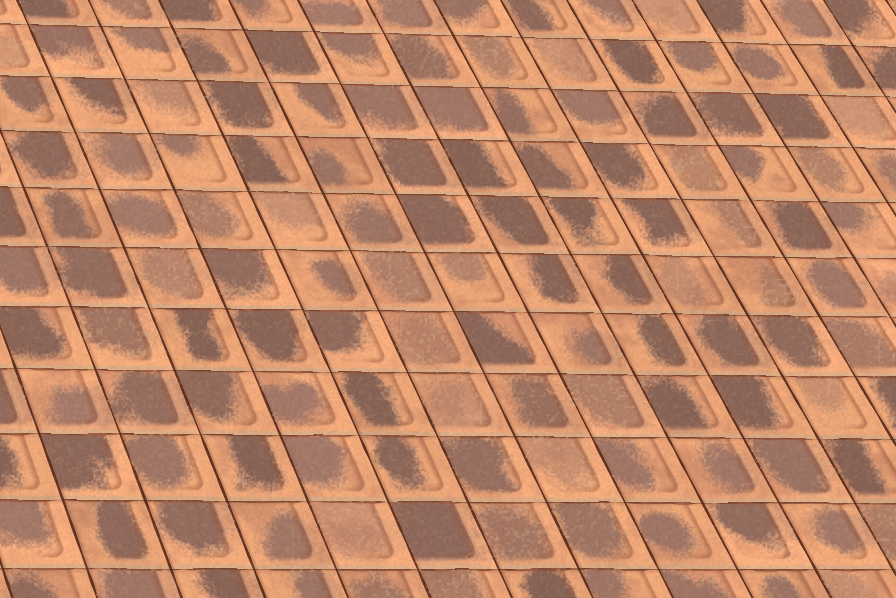
This texture is drawn by a Shadertoy shader. Its source:

```glsl
const vec3 CLAY = vec3(0.95, 0.665, 0.48);
const vec3 BAKED = vec3(0.81, 0.55, 0.42);
const vec3 SOOT = vec3(0.60, 0.44, 0.38);
const vec3 DUST = vec3(0.83, 0.67, 0.53);
const vec3 RUST = vec3(0.62, 0.36, 0.25);
const vec3 GAP = vec3(0.33, 0.16, 0.10);

float hash(vec2 p) {
    vec3 q = fract(p.xyx * 0.1031);
    q += dot(q, q.yzx + 33.33);
    return fract((q.x + q.y) * q.z);
}

float noise(vec2 p) {
    vec2 i = floor(p), f = fract(p);
    f *= f * (3.0 - 2.0 * f);
    return mix(mix(hash(i), hash(i + vec2(1, 0)), f.x),
               mix(hash(i + vec2(0, 1)), hash(i + vec2(1, 1)), f.x), f.y);
}

float fbm(vec2 p) {
    float sum = 0.0, amp = 0.5;
    for (int i = 0; i < 4; i++) {
        sum += amp * noise(p);
        p = p * 2.03 + 7.1;
        amp *= 0.5;
    }
    return sum / 0.9375;
}

// Roof plane in perspective: x counts tile columns, y counts courses downward
vec2 roofGrid(vec2 p) {
    float across = p.x / 12.0;
    float start = 0.3125 + 0.3125 * across;
    float pitch = 0.6875 - 0.034 * across;
    float growth = 0.0136 + 0.0001 * across;
    float row = (sqrt(pitch * pitch + 4.0 * growth * (p.y - start)) - pitch) / (2.0 * growth);
    float left = 0.375 + row * (0.309 + 0.003 * row);
    float width = 0.977 + row * (0.01 + 0.0005 * row);
    float shrink = 0.0047;
    float col = (width - sqrt(width * width - 4.0 * shrink * (p.x - left))) / (2.0 * shrink);
    return vec2(col, row);
}

// Soft band that is 1 below the edge and 0 above it
float below(float edge, float blur, float x) {
    return 1.0 - smoothstep(edge - blur, edge + blur, x);
}

void mainImage(out vec4 fragColor, in vec2 fragCoord) {
    vec2 uv = fragCoord / iResolution.xy;
    vec2 p = vec2(uv.x, 1.0 - uv.y) * vec2(12.0, 8.0);
    float px = 12.0 / iResolution.x;

    vec2 grid = roofGrid(p);
    grid.y += 0.02 * (noise(p * 2.1 + 40.0) - 0.5);
    vec2 id = floor(grid), f = fract(grid);
    vec4 rnd = vec4(hash(id + 11.0), hash(id + 37.0), hash(id + 71.0), hash(id + 93.0));

    float cloud = fbm(grid * 2.6 + rnd.x * 20.0);
    float grain = noise(p * 38.0);

    // Fired clay, paler or browner from tile to tile
    float bake = smoothstep(0.42, 0.78, cloud + 0.3 * (rnd.y - 0.5));
    vec3 col = mix(CLAY, BAKED, 0.8 * bake);

    // Sooty patch: wide or narrow, dense or faint, anywhere on the tile
    vec2 centre = vec2(0.2 + 0.5 * rnd.x, 0.08 + 0.6 * rnd.y);
    vec2 reach = vec2(0.27 + 0.42 * rnd.z, 0.32 + 0.5 * rnd.w);
    float patchDist = length((f - centre) / reach) + 1.0 * (cloud - 0.5) + 0.2 * (grain - 0.5);
    float soot = 1.0 - smoothstep(0.62, 1.18, patchDist);
    soot *= mix(0.45, 1.0, smoothstep(0.0, 0.35, hash(id + 5.0)));
    soot *= 1.0 - 0.75 * smoothstep(0.8, 0.92, f.y);
    soot *= 1.0 - 0.45 * smoothstep(0.8, 0.88, f.x);
    vec3 sootTone = SOOT * (1.06 - 0.16 * smoothstep(0.3, 0.8, rnd.w) * soot);
    col = mix(col, sootTone, soot);

    // Sunken panel, open at the top with rounded lower corners
    vec2 q = vec2(abs(f.x - 0.47) - 0.33, f.y - 0.85) + 0.16;
    float panel = length(max(q, 0.0)) + min(max(q.x, q.y), 0.0) - 0.16;
    float shadeSide = smoothstep(0.4, 0.75, f.x);
    float innerShade = smoothstep(-0.1, -0.01, panel) * below(0.0, 0.01 + px * 0.4, panel);
    col = mix(col, RUST * 0.95, innerShade * (0.06 + 0.42 * shadeSide));
    float litRim = smoothstep(0.0, 0.03, panel) * below(0.1, 0.04, panel);
    col = mix(col, CLAY * 1.03, litRim * 0.5 * shadeSide);
    col = mix(col, CLAY, 0.4 * smoothstep(0.86, 0.91, f.y));

    // Dusty lip, then the broken gap and shade beneath the course above
    float wear = noise(vec2(grid.x * 7.0, id.y * 5.0));
    col = mix(col, RUST, 0.25 * below(0.05, 0.04, f.y));
    col = mix(col, DUST, 0.8 * smoothstep(0.935 - px, 0.95 + px, f.y));
    float tongue = below(0.32, 0.03, abs(f.x - 0.52));
    float gapDepth = 0.006 + 0.02 * wear + 0.012 * tongue;
    vec3 gapTone = mix(GAP, RUST, 0.3 + 0.7 * tongue * wear);
    col = mix(col, gapTone, 0.85 * below(gapDepth, px * 0.8, f.y));

    // Side joint: dark slit, reddish flank on its right, bright roll on its left
    col = mix(col, CLAY, 0.35 * smoothstep(0.87, 0.93, f.x) * (1.0 - 0.6 * soot));
    col = mix(col, RUST, 0.35 * below(0.045, 0.02, f.x));
    float slit = min(f.x, 1.0 - f.x);
    float slitWidth = 0.01 + 0.01 * noise(grid * vec2(1.0, 5.0));
    col = mix(col, GAP, 0.9 * below(slitWidth, px * 0.55, slit));

    // Tile-to-tile tone, grit and pale flecks
    col *= 0.965 + 0.07 * rnd.z + 0.07 * (grain - 0.5);
    float fringe = 4.0 * soot * (1.0 - soot);
    float fleck = smoothstep(0.62, 0.85, noise(p * 27.0 + 9.0));
    col = mix(col, DUST, fleck * (0.1 * soot + 0.35 * fringe));
    fragColor = vec4(clamp(col, 0.0, 1.0), 1.0);
}
```
